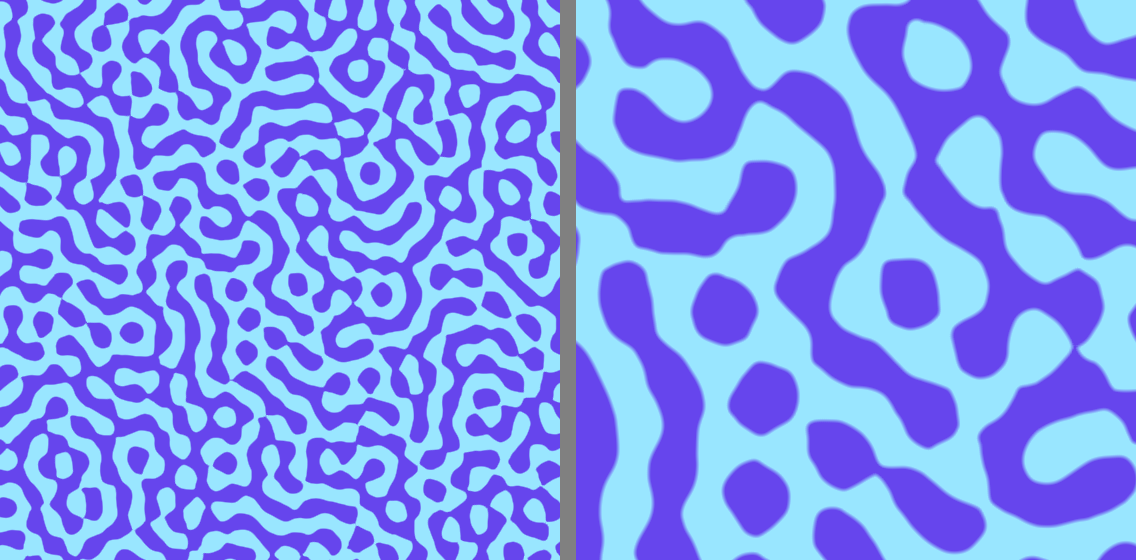
Left: the whole. Right: its middle third, enlarged.
A WebGL 2 fragment shader for this pattern:

```glsl
#version 300 es
precision highp float;
// Draws a two-colour labyrinth of winding, even-width bands, as in a Turing pattern.

uniform vec2 u_resolution;
out vec4 fragColor;

const vec3 LIGHT_BLUE = vec3(0.60, 0.90, 1.00);
const vec3 VIOLET = vec3(0.40, 0.27, 0.93);
const float PERIOD = 0.0505;       // one light plus one dark band, in canvas units
const float EDGE_WIDTH = 0.0026;   // soft border, in canvas units
const float WAVE_SPREAD = 0.22;    // relative range of the seed wavelengths
const float KERNEL_RADIUS = 1.2;   // reach of the filter, in periods
const float SEED = 7.0;
const int WAVES = 20;
const int TAPS = 48;

const float PI = 3.14159265;
const float TAU = 6.2831853;
const float GOLDEN_ANGLE = 2.3999632;

vec3 waves[WAVES];                 // wave vector in xy, phase in z

float hash(float n) {
    return fract(sin(n * 12.9898 + SEED * 4.137) * 43758.545);
}

// Plane waves of similar length, spread over all directions
void initWaves() {
    for (int i = 0; i < WAVES; i++) {
        float n = float(i);
        float angle = PI * (n + hash(n + 0.5)) / float(WAVES);
        float frequency = TAU * (1.0 + WAVE_SPREAD * (hash(n + 41.3) - 0.5));
        waves[i] = vec3(frequency * vec2(cos(angle), sin(angle)), TAU * hash(n + 83.7));
    }
}

// Sum of the waves, divided by its local amplitude so weak areas keep full contrast
float evenField(vec2 p) {
    float height = 0.0;
    vec2 slope = vec2(0.0);
    for (int i = 0; i < WAVES; i++) {
        float phase = dot(waves[i].xy, p) + waves[i].z;
        height += cos(phase);
        slope -= sin(phase) * waves[i].xy;
    }
    slope /= TAU;
    return height * inversesqrt(height * height + dot(slope, slope) + 0.5);
}

// Approximate Bessel J0: near taps activate, the ring around them inhibits
float ringWeight(float r) {
    float x = TAU * r;
    float falloff = r / KERNEL_RADIUS;
    float bessel = cos(x - 0.25 * PI * (1.0 - exp(-x))) * inversesqrt(1.0 + 0.5 * PI * x);
    return bessel * (1.0 - falloff * falloff);
}

// Filter over a sunflower disc, which settles the bands to one width
float labyrinth(vec2 p) {
    float sum = 0.0;
    for (int i = 0; i < TAPS; i++) {
        float n = float(i);
        float r = KERNEL_RADIUS * sqrt((n + 0.5) / float(TAPS));
        float angle = n * GOLDEN_ANGLE;
        sum += ringWeight(r) * evenField(p + r * vec2(cos(angle), sin(angle)));
    }
    return sum;
}

void main() {
    float canvas = min(u_resolution.x, u_resolution.y);
    initWaves();
    float field = labyrinth(gl_FragCoord.xy / (canvas * PERIOD));

    // Distance to the band border in pixels, from the local slope
    float slope = length(vec2(dFdx(field), dFdy(field)));
    float borderDistance = field / max(slope, 1e-5);
    float edge = max(EDGE_WIDTH * canvas, 1.0);
    float mask = clamp(borderDistance / edge + 0.5, 0.0, 1.0);

    fragColor = vec4(mix(VIOLET, LIGHT_BLUE, mask), 1.0);
}
```
